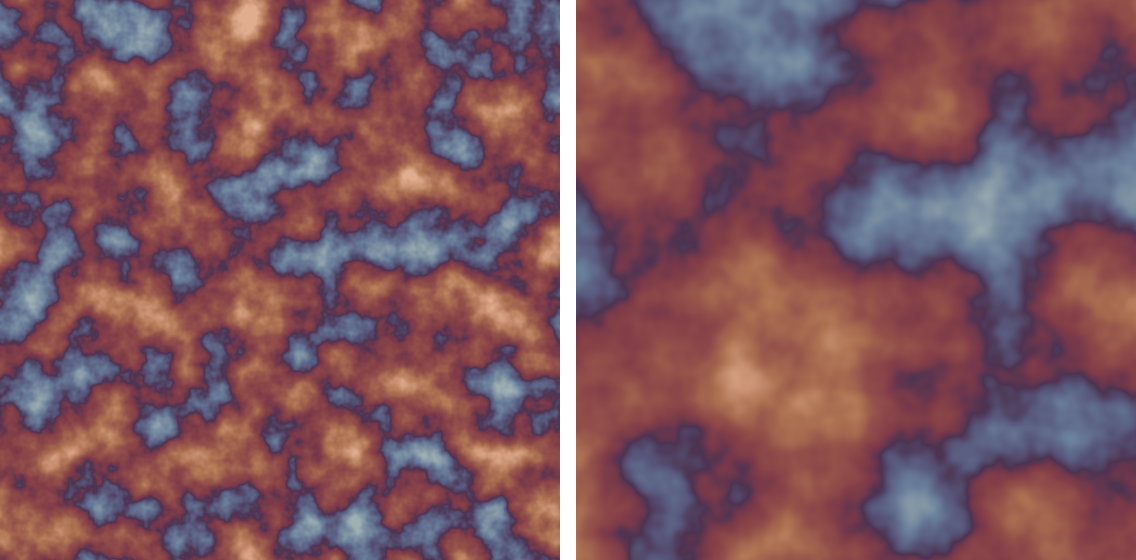
Left: the whole. Right: its middle third, enlarged.
Write a Shadertoy shader that draws this texture.

```glsl
const float CELLS = 8.0;      // lattice cells of the coarsest octave per tile
const int OCTAVES = 5;
const float GAIN = 0.5;       // amplitude ratio between octaves
const float CONTRAST = 1.0;
const float BIAS = 0.0;       // positive warms the balance, negative cools it

// Colour ramp from cold to hot, with the noise level of each stop
const int STOPS = 9;
const float LEVELS[STOPS] = float[STOPS](
    -0.66, -0.40, -0.24, -0.13, -0.04, 0.05, 0.20, 0.38, 0.68);
const vec3 RAMP[STOPS] = vec3[STOPS](
    vec3(0.62, 0.69, 0.70),   // pale blue
    vec3(0.41, 0.49, 0.60),   // steel blue
    vec3(0.34, 0.34, 0.48),   // indigo
    vec3(0.30, 0.20, 0.32),   // dark plum
    vec3(0.46, 0.22, 0.29),   // wine
    vec3(0.52, 0.25, 0.28),   // maroon
    vec3(0.58, 0.32, 0.29),   // rust
    vec3(0.68, 0.45, 0.32),   // amber
    vec3(0.88, 0.68, 0.56));  // peach

const float TAU = 6.283185;

// Integer hash to an angle, giving a unit gradient
vec2 gradient(vec2 cell, float period, uint seed) {
    uvec2 c = uvec2(mod(cell, period));
    uint h = c.x * 1597u + c.y * 51749u + seed * 7919u;
    h = (h ^ (h >> 16)) * 73244475u;
    h = (h ^ (h >> 15)) * 73244475u;
    h ^= h >> 16;
    float angle = TAU * float(h & 65535u) / 65536.0;
    return vec2(cos(angle), sin(angle));
}

// Gradient noise that wraps after a whole number of cells
float gradientNoise(vec2 p, float period, uint seed) {
    vec2 cell = floor(p);
    vec2 f = p - cell;
    vec2 fade = f * f * f * (f * (f * 6.0 - 15.0) + 10.0);
    vec2 right = vec2(1.0, 0.0);
    vec2 up = vec2(0.0, 1.0);
    float a = dot(gradient(cell, period, seed), f);
    float b = dot(gradient(cell + right, period, seed), f - right);
    float c = dot(gradient(cell + up, period, seed), f - up);
    float d = dot(gradient(cell + 1.0, period, seed), f - 1.0);
    return mix(mix(a, b, fade.x), mix(c, d, fade.x), fade.y);
}

// Sum of octaves, each shifted so that their lattices do not line up
float fractalNoise(vec2 uv) {
    float sum = 0.0;
    float amplitude = 1.0;
    float period = CELLS;
    for (int i = 0; i < OCTAVES; i++) {
        vec2 shift = vec2(0.37, 0.71) * float(i);
        sum += amplitude * gradientNoise(uv * period + shift, period, uint(i + 1));
        amplitude *= GAIN;
        period *= 2.0;
    }
    return sum;
}

vec3 heatRamp(float level) {
    vec3 color = RAMP[0];
    for (int i = 1; i < STOPS; i++) {
        float t = clamp((level - LEVELS[i - 1]) / (LEVELS[i] - LEVELS[i - 1]), 0.0, 1.0);
        color = mix(color, RAMP[i], t);
    }
    return color;
}

void mainImage(out vec4 fragColor, in vec2 fragCoord) {
    vec2 uv = fragCoord / iResolution.xy;
    float level = fractalNoise(uv) * CONTRAST + BIAS;
    fragColor = vec4(heatRamp(level), 1.0);
}
```
